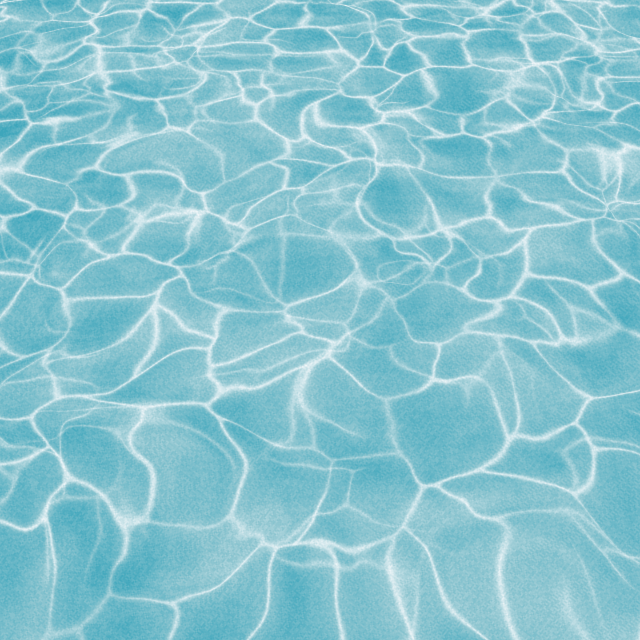
Reproduce this texture procedurally as a three.js fragment shader.

```glsl
// Sunlit pool water seen at a slant: thin caustic filaments over turquoise.
// A warped cellular web and noise contours form the light lines; layered
// noise shades the water, and a perspective mapping shrinks the far ripples.
varying vec2 vUv;

const vec3 DEEP = vec3(0.24, 0.65, 0.735);
const vec3 WATER = vec3(0.57, 0.78, 0.82);
const vec3 LIGHT = vec3(0.94, 0.965, 0.975);
const float HORIZON = 1.8;
const float CELLS = 6.2;

float hash(vec2 p) {
  return fract(sin(dot(p, vec2(127.1, 311.7))) * 43758.5453);
}

vec2 hash2(vec2 p) {
  return vec2(hash(p), hash(p + 57.3));
}

float noise(vec2 p) {
  vec2 i = floor(p);
  vec2 f = fract(p);
  vec2 u = f * f * f * (f * (f * 6.0 - 15.0) + 10.0);
  float low = mix(hash(i), hash(i + vec2(1.0, 0.0)), u.x);
  float high = mix(hash(i + vec2(0.0, 1.0)), hash(i + 1.0), u.x);
  return mix(low, high, u.y);
}

float fbm(vec2 p) {
  float sum = 0.0;
  float amp = 0.53;
  for (int i = 0; i < 4; i++) {
    sum += amp * noise(p);
    p = mat2(1.6, 1.2, -1.2, 1.6) * p + 7.1;
    amp *= 0.5;
  }
  return sum;
}

vec2 warp(vec2 p, float freq, float amount) {
  vec2 q = p * freq;
  return p + amount * (vec2(noise(q + 3.7), noise(q + 41.2)) - 0.5);
}

float smoothMin(float a, float b, float r) {
  float h = max(r - abs(a - b), 0.0) / r;
  return min(a, b) - 0.25 * h * h * r;
}

// Distance to the nearest cell border, rounded where borders meet.
float webDistance(vec2 p, float rounding) {
  vec2 cell = floor(p);
  vec2 f = fract(p);
  vec2 home = vec2(0.0);
  vec2 toHome = vec2(8.0);
  for (int y = -1; y <= 1; y++) {
    for (int x = -1; x <= 1; x++) {
      vec2 g = vec2(float(x), float(y));
      vec2 r = g + hash2(cell + g) - f;
      if (dot(r, r) < dot(toHome, toHome)) {
        toHome = r;
        home = g;
      }
    }
  }
  float d = 2.0;
  for (int y = -2; y <= 2; y++) {
    for (int x = -2; x <= 2; x++) {
      vec2 g = home + vec2(float(x), float(y));
      vec2 r = g + hash2(cell + g) - f;
      vec2 gap = r - toHome;
      if (dot(gap, gap) > 0.0001) {
        d = smoothMin(d, dot(0.5 * (toHome + r), normalize(gap)), rounding);
      }
    }
  }
  return max(d, 0.0);
}

float filament(float d, float width) {
  return exp(-pow(d / width, 1.5));
}

// The tone is the red level of the water, from deep to lit.
vec3 waterColor(float tone) {
  vec3 shade = mix(DEEP, WATER, clamp((tone - DEEP.r) / (WATER.r - DEEP.r), 0.0, 1.0));
  return mix(shade, LIGHT, clamp((tone - WATER.r) / (LIGHT.r - WATER.r), 0.0, 1.0));
}

void main() {
  // Slanted water plane
  float depth = HORIZON / (HORIZON - vUv.y);
  vec2 p = CELLS * vec2((vUv.x - 0.5) * depth, HORIZON * depth) + 20.0;
  vec2 q = warp(warp(p, 0.8, 0.85), 2.3, 0.27);

  // Water body: broad shade, fine mottling and flat ripples far away
  float tone = 0.46 + 0.3 * (fbm(q * 0.9 + 9.0) - 0.5);
  tone += 0.2 * (fbm(q * 2.4 + 31.0) - 0.5);
  tone += 0.24 * vUv.y * (fbm(p * vec2(0.7, 2.0) + 4.0) - 0.5);
  tone -= 0.06 * (1.0 - smoothstep(0.0, 0.4, vUv.x));

  // Main caustic web with a soft halo
  float d = webDistance(q, 0.07);
  float power = mix(0.4, 1.0, smoothstep(0.25, 0.6, noise(p * 1.3 + 15.0)));
  float width = 0.023 * depth * mix(0.7, 1.3, noise(p * 1.9 + 60.0));
  float light = power * (1.2 * filament(d, width) + 0.24 * exp(-d / 0.1));

  // Fainter folds crossing the web
  float fold = webDistance(warp(q * 0.9 + 33.0, 1.2, 0.7), 0.06);
  float foldPower = smoothstep(0.35, 0.75, noise(p * 0.9 + 80.0));
  light += foldPower * (0.5 * filament(fold, 0.024 * depth) + 0.16 * exp(-fold / 0.1));

  // Closed loops and small pale pools of light
  float level = noise(q * vec2(1.1, 1.4) + 52.0);
  float loopMask = smoothstep(0.5, 0.8, noise(p * 0.8 + 24.0));
  light += 0.5 * loopMask * filament(abs(level - 0.7), 0.022 * depth);
  light += 0.16 * smoothstep(0.74, 0.9, level);

  // Overlapping light saturates instead of burning out
  tone = mix(tone, 0.95, 1.0 - exp(-light));

  // Fine grain, turned off the axes
  vec2 grain = mat2(0.8, 0.6, -0.6, 0.8) * vUv * 400.0;
  tone += 0.13 * (noise(grain) - 0.5);
  gl_FragColor = vec4(waterColor(tone), 1.0);
}
```
